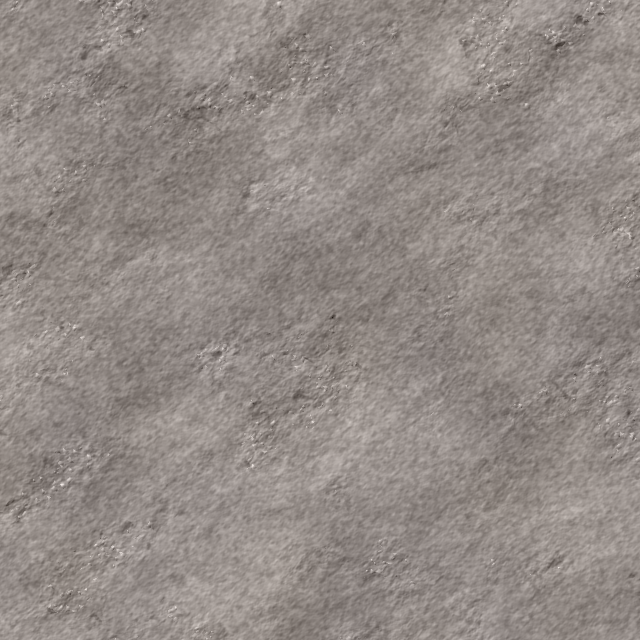
A three.js fragment shader for this texture:

```glsl
varying vec2 vUv;

const vec3 STONE = vec3(0.584, 0.552, 0.534);
const vec3 WARM_TINT = vec3(0.002, 0.001, -0.004);
const vec2 GRAIN_DIR = vec2(0.79, 0.613);    // direction of the streaks
const vec2 LIGHT_DIR = vec2(-0.6, 0.8);
const float STRETCH = 0.66;                  // frequency along the streaks
const float WARP_SCALE = 18.0;
const float WARP_DEPTH = 0.05;
const float MOTTLE_SCALE = 11.0;
const float MOTTLE_GAIN = 0.55;
const float MOTTLE_DEPTH = 0.24;
const float PATCH_SCALE = 14.0;
const float RELIEF_SCALE = 27.0;
const float RELIEF_GAIN = 0.63;
const float RELIEF_STEP = 0.0026;
const float RELIEF_SMOOTH = 0.55;            // relief on worn ground
const float RELIEF_ROUGH = 1.25;             // relief inside broken patches
const float GRAIN_SCALE = 275.0;
const float GRAIN_DEPTH = 0.18;
const float PIT_SCALE = 80.0;
const float PIT_DEPTH = 0.14;
const float CHIP_SCALE = 125.0;
const float CHIP_LIGHT = 0.17;

float hash(vec2 p) {
  vec3 q = fract(vec3(p.xyx) * 0.1031);
  q += dot(q, q.yzx + 33.33);
  return fract((q.x + q.y) * q.z);
}

float noise(vec2 p) {
  vec2 i = floor(p);
  vec2 f = fract(p);
  f = f * f * (3.0 - 2.0 * f);
  float low = mix(hash(i), hash(i + vec2(1.0, 0.0)), f.x);
  float high = mix(hash(i + vec2(0.0, 1.0)), hash(i + 1.0), f.x);
  return mix(low, high, f.y);
}

// Layered noise in 0..1, turned between octaves to hide the lattice
float fbm(vec2 p, float gain) {
  float sum = 0.0;
  float total = 0.0;
  float weight = 1.0;
  for (int i = 0; i < 5; i++) {
    sum += weight * noise(p);
    total += weight;
    p = mat2(0.96, 0.28, -0.28, 0.96) * p * 2.03 + 17.7;
    weight *= gain;
  }
  return sum / total;
}

// Coordinates along and across the streaks
vec2 alongGrain(vec2 p) {
  vec2 across = vec2(-GRAIN_DIR.y, GRAIN_DIR.x);
  return vec2(dot(p, GRAIN_DIR) * STRETCH, dot(p, across)) + 3.0;
}

float height(vec2 p) {
  return fbm(alongGrain(p) * RELIEF_SCALE, RELIEF_GAIN);
}

// Sparse angular flakes, lit on one side and shaded on the other
float chips(vec2 p, float density) {
  vec2 cell = floor(p);
  float tone = 0.0;
  for (int y = -1; y <= 1; y++) {
    for (int x = -1; x <= 1; x++) {
      vec2 id = cell + vec2(float(x), float(y));
      vec2 d = p - id - vec2(hash(id + 11.3), hash(id + 47.9));
      float angle = 6.283 * hash(id + 29.4);
      vec2 r = mat2(cos(angle), sin(angle), -sin(angle), cos(angle)) * d;
      float size = mix(0.3, 0.8, hash(id + 83.1));
      float edge = max(abs(r.x) + 0.4 * r.y, abs(r.y) * 1.5);
      float body = 1.0 - smoothstep(size * 0.45, size, edge);
      float present = step(1.0 - 0.32 * density, hash(id + 5.7));
      tone += present * body * (0.25 + 1.9 * dot(d, LIGHT_DIR) / size);
    }
  }
  return clamp(tone, -1.1, 1.3);
}

void main() {
  vec2 w = vUv * WARP_SCALE;
  vec2 warp = vec2(fbm(w, 0.5), fbm(w + 57.0, 0.5)) - 0.5;
  vec2 g = alongGrain(vUv + WARP_DEPTH * warp);

  // Broad stains and the broken patches
  float mottle = fbm(g * MOTTLE_SCALE, MOTTLE_GAIN) - 0.5;
  float patchNoise = fbm(g * PATCH_SCALE + 71.0, MOTTLE_GAIN);
  float rough = smoothstep(0.42, 0.7, patchNoise);
  float rubble = smoothstep(0.58, 0.74, patchNoise);

  // Side-lit relief
  vec2 p = vUv + 0.15 * WARP_DEPTH * warp;
  float slope = height(p) - height(p + LIGHT_DIR * RELIEF_STEP);
  float relief = slope * mix(RELIEF_SMOOTH, RELIEF_ROUGH, rough);

  // Fine sand
  vec2 sand = alongGrain(vUv) * GRAIN_SCALE;
  float grain = 0.65 * noise(sand) + 0.35 * noise(sand.yx * 0.63 + 41.0) - 0.5;

  // Small dark pits
  float pitNoise = 0.7 * noise(g * PIT_SCALE) + 0.3 * noise(g * PIT_SCALE * 2.3 + 9.0);
  float pits = smoothstep(0.7, 0.88, pitNoise) * mix(0.2, 1.0, rough);

  float tone = MOTTLE_DEPTH * mottle + relief + GRAIN_DEPTH * grain;
  tone += CHIP_LIGHT * chips(vUv * CHIP_SCALE, rubble) - PIT_DEPTH * pits;

  float warmth = 2.0 * noise(vUv * 9.0 + 23.0) - 1.0;
  gl_FragColor = vec4(clamp(STONE + tone + WARM_TINT * warmth, 0.0, 1.0), 1.0);
}
```
